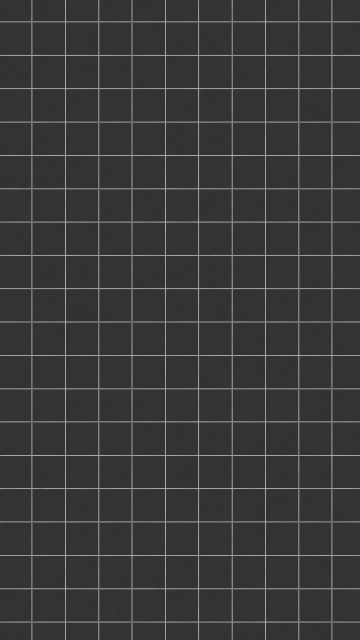
Give the GLSL for this pattern, as a Shadertoy shader.

```glsl
// Thin pale square grid on a charcoal ground, with slightly uneven lines.

float hash(vec2 p) {
    return fract(sin(dot(p, vec2(127.1, 311.7))) * 43758.5453);
}

float noise(vec2 p) {
    vec2 i = floor(p), f = fract(p);
    f = f * f * (3.0 - 2.0 * f);
    return mix(mix(hash(i), hash(i + vec2(1, 0)), f.x),
               mix(hash(i + vec2(0, 1)), hash(i + vec2(1, 1)), f.x), f.y);
}

// Share of a pixel covered by the nearest line; lines sit at whole numbers.
float lineCoverage(float pos, float pixel, float seed) {
    float id = floor(pos + 0.5);
    float jitter = (hash(vec2(id, seed)) - 0.5) * 0.012;
    float d = pos - id - jitter;
    float halfWidth = 0.0115;
    float overlap = min(d + 0.5 * pixel, halfWidth) - max(d - 0.5 * pixel, -halfWidth);
    return clamp(overlap / pixel, 0.0, 1.0);
}

void mainImage(out vec4 fragColor, in vec2 fragCoord) {
    // 10.8 square cells span the width
    float pixel = 10.8 / iResolution.x;
    vec2 cell = fragCoord * pixel - vec2(0.963, 0.538);

    // Charcoal ground with barely visible mottling
    vec3 color = vec3(0.2 + 0.008 * (noise(cell * 5.0) - 0.5));

    // Vertical and horizontal lines, joined without brightening the crossings
    float across = lineCoverage(cell.x, pixel, 3.0);
    float down = lineCoverage(cell.y, pixel, 17.0);
    float ink = max(across, down);
    float wear = 0.94 + 0.12 * noise(cell * 4.0 + 31.0);
    color = mix(color, vec3(0.77) * wear, ink);

    fragColor = vec4(color, 1.0);
}
```
